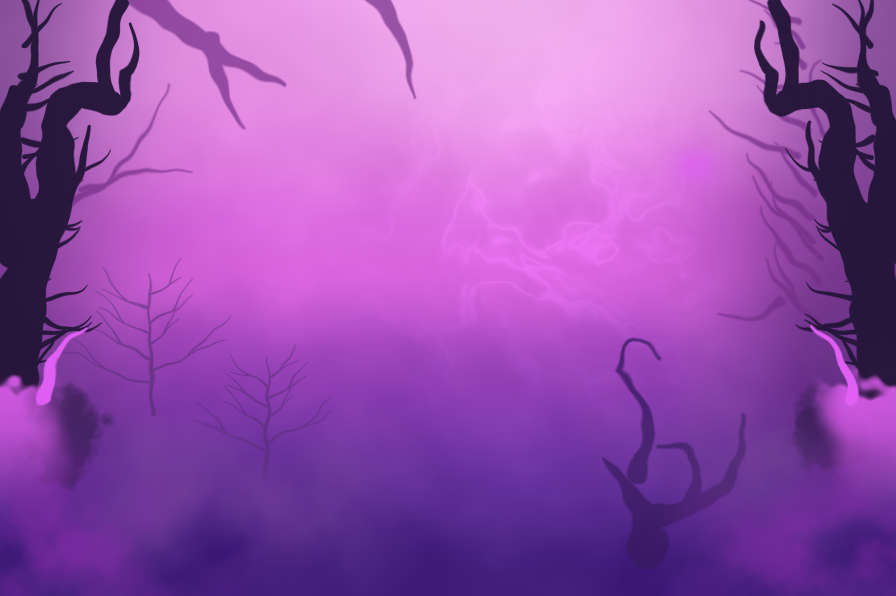
This background is drawn by a Shadertoy shader. Its source:

```glsl
#define ASPECT 1.506
#define TREE vec3(.14, .08, .22)
#define BRANCH vec3(.45, .18, .53)
#define TENDRIL vec3(.22, .10, .38)
#define SHADE vec3(.33, .17, .45)
#define MIST vec3(.46, .29, .57)
#define PINK vec3(.80, .34, .87)
#define SMOKE .16
#define BARK_WARP .012

float hash(float n) { return fract(sin(n * 127.1) * 4375.85); }
vec2 slope(vec2 cell) {
    float a = 6.2832 * hash(dot(cell, vec2(1, 57.3)));
    return vec2(cos(a), sin(a));
}
float noise(vec2 p) {
    vec2 i = floor(p), f = fract(p), e = vec2(1, 0), u = f * f * (3. - 2. * f);
    return mix(mix(dot(slope(i), f), dot(slope(i + e), f - e), u.x),
               mix(dot(slope(i + e.yx), f - e.yx), dot(slope(i + 1.), f - 1.), u.x), u.y);
}
float fbm(vec2 p) {
    float sum = 0., amp = .7;
    for (int i = 0; i < 4; i++, amp *= .5) {
        sum += amp * noise(p);
        p = mat2(1.6, 1.2, -1.2, 1.6) * p + 3.7;
    }
    return sum;
}
float blob(vec2 p, vec2 center, vec2 size) {
    vec2 q = (p - center) / size;
    return exp(-dot(q, q));
}
float ink(float d, float blur) {
    float w = max(blur, .8 / iResolution.y);
    return smoothstep(w, -w, d);
}
float limb(vec2 p, vec2 a, vec2 b, float ra, float rb) {
    vec2 d = b - a;
    float t = clamp(dot(p - a, d) / dot(d, d), 0., 1.);
    return length(p - a - d * t) - mix(ra, rb, t);
}
// Adds a bent limb: start and bend, then end and both radii
void grow(inout float d, vec2 p, vec4 ab, vec4 cr) {
    vec2 last = ab.xy;
    for (float t = .125; t < 1.01; t += .125) {
        vec2 next = mix(mix(ab.xy, ab.zw, t), mix(ab.zw, cr.xy, t), t);
        d = min(d, limb(p, last, next, mix(cr.z, cr.w, t - .125), mix(cr.z, cr.w, t)));
        last = next;
    }
}
// Thin stem with alternating forked twigs
float sapling(vec2 p, vec2 base, vec2 stem) {
    float d = limb(p, base, base + stem, .004, .001);
    for (float k = 0.; k < 8.; k++) {
        vec2 side = vec2(stem.y, -stem.x) * (mod(k, 2.) * 2. - 1.);
        vec2 a = base + stem * (.22 + .09 * k);
        vec2 b = a + (stem * .6 + side * (.5 + hash(k + 2.))) * (.42 - .03 * k);
        d = min(d, limb(p, a, b, .002, .0005));
        d = min(d, limb(p, mix(a, b, .5), b + stem * .13, .0015, .0004));
    }
    return d;
}
float tree(vec2 p) {
    float d = 1.;
    grow(d, p, vec4(.02, .34, .02, .5), vec4(.075, .63, .045, .038));
    grow(d, p, vec4(.075, .62, .11, .72), vec4(.09, .79, .035, .025));
    grow(d, p, vec4(.09, .79, .11, .87), vec4(.19, .835, .025, .014));
    grow(d, p, vec4(.18, .84, .165, .91), vec4(.205, 1, .015, .01));
    grow(d, p, vec4(.14, .835, .23, .79), vec4(.21, .88, .013, .008));
    grow(d, p, vec4(.21, .88, .24, .9), vec4(.222, .96, .008, .003));
    grow(d, p, vec4(.02, .6, -.01, .74), vec4(.03, .84, .045, .015));
    grow(d, p, vec4(.03, .83, .08, .9), vec4(.04, 1, .012, .003));
    grow(d, p, vec4(.08, .62, .15, .7), vec4(.145, .79, .012, .003));
    for (float k = 0.; k < 22.; k++) {
        float h = hash(k + 4.), angle = 2.4 * hash(k + 31.) - .7;
        vec2 a = vec2(.02 + .05 * h, .36 + .027 * k);
        vec2 b = a + vec2(cos(angle), sin(angle)) * (.04 + .07 * h);
        grow(d, p, vec4(a, b), vec4(b + vec2(.015, .03 * h), .005, .0008));
    }
    return d;
}
float boughs(vec2 p) {
    float d = 1.;
    grow(d, p, vec4(.23, 1.02, .34, .91), vec4(.48, .855, .026, .004));
    grow(d, p, vec4(.35, .93, .37, .85), vec4(.41, .785, .018, .002));
    grow(d, p, vec4(.62, 1.02, .69, .94), vec4(.695, .84, .018, .002));
    grow(d, p, vec4(.12, .66, .22, .7), vec4(.285, .86, .006, .001));
    grow(d, p, vec4(.14, .68, .22, .72), vec4(.32, .71, .006, .001));
    for (float k = 0.; k < 16.; k++) {
        float h = hash(k + 8.), g = hash(k + 51.);
        vec2 a = vec2(1.3 + .12 * h, .42 + .036 * k), b = a + vec2(-.12 * g, .22 * h - .06);
        grow(d, p, vec4(a, b), vec4(b + vec2(.12 * h - .08, .06 * g), .006, .001));
    }
    return d;
}
float tendrils(vec2 p) {
    float d = 1.;
    grow(d, p, vec4(1.09, .08, 1.1, .14), vec4(1.01, .23, .035, .002));
    grow(d, p, vec4(1.08, .13, 1.26, .15), vec4(1.25, .3, .022, .002));
    grow(d, p, vec4(1.15, .14, 1.21, .26), vec4(1.11, .255, .011, .004));
    grow(d, p, vec4(1.07, .2, 1.12, .3), vec4(1.04, .38, .014, .003));
    grow(d, p, vec4(1.04, .38, 1.06, .47), vec4(1.11, .4, .004, .002));
    return d;
}
vec3 sky(vec2 p, float y) {
    vec3 c = mix(vec3(.25, .11, .48), vec3(.38, .18, .6), smoothstep(.04, .22, y));
    c = mix(c, vec3(.6, .27, .73), smoothstep(.18, .38, y));
    c = mix(c, vec3(.84, .38, .86), smoothstep(.33, .56, y));
    c = mix(c, vec3(.91, .57, .9), smoothstep(.55, .9, y));
    return mix(c, vec3(.96, .76, .95), .6 * blob(p, vec2(.85, 1), vec2(.3, .22)));
}
void mainImage(out vec4 fragColor, in vec2 fragCoord) {
    vec2 p = fragCoord / iResolution.xy * vec2(ASPECT, 1), m = vec2(min(p.x, ASPECT - p.x), p.y);
    vec2 warp = BARK_WARP * vec2(noise(p * 24.), noise(p * 24. + 9.3)), q = p + warp;
    float cloud = fbm(p * 4.);
    vec3 c = sky(p, p.y + .05 * cloud);
    // Side shade and curling smoke
    c = mix(c, SHADE, .65 * exp(-m.x * m.x * 26.) * smoothstep(.1, .3, p.y));
    c = mix(c, SHADE, .4 * blob(p, vec2(1.36, .48), vec2(.16, .28)));
    float curl = fbm(p * 4.5 + 1.6 * vec2(cloud, fbm(p * 4. + 7.)));
    c += SMOKE * exp(-abs(curl) * 12.) * blob(p, vec2(.92, .6), vec2(.24, .2)) * vec3(.5, .4, .6) + .05 * cloud;
    // Distant growth and lights
    c = mix(c, BRANCH, .7 * ink(boughs(q), .003));
    float stems = min(sapling(q, vec2(.255, .3), vec2(-.005, .24)), sapling(q, vec2(.447, .2), vec2(.005, .2)));
    c = mix(c, SHADE, .6 * ink(stems, .002));
    c = mix(c, PINK * 1.1, .7 * blob(p, vec2(1.17, .72), vec2(.035, .03)));
    // Near trees and undergrowth
    c = mix(c, TREE, .96 * ink(tree(m + warp), .0015));
    c = mix(c, TENDRIL, .8 * ink(tendrils(q), .003));
    float bush = blob(m, vec2(.11, .27), vec2(.07, .09)) + .5 * fbm(p * 22.);
    c = mix(c, TREE * 1.3, .65 * smoothstep(.35, .65, bush));
    // Glowing ground, sprouts and mist
    float ground = smoothstep(.37, .34, p.y + .05 * noise(p * 40.)) * smoothstep(.11, .05, m.x + .08 * cloud);
    c = mix(c, PINK, ground * smoothstep(.1, .33, p.y));
    float sprout = 1.;
    grow(sprout, m + warp, vec4(.075, .33, .08, .41), vec4(.145, .45, .01, .002));
    c = mix(c, PINK * 1.1, ink(sprout, .002));
    float mist = blob(p, vec2(.38, .16), vec2(.22, .12)) + .7 * blob(p, vec2(1.28, .24), vec2(.18, .12));
    c = mix(c, MIST, mist * clamp(.4 + 1.2 * cloud, 0., .8));
    float haze = blob(m, vec2(.1, .09), vec2(.24, .13)) * clamp(.4 + 1.6 * fbm(p * 7. + 4.), 0., .8);
    fragColor = vec4(clamp(mix(c, vec3(.5, .17, .64), haze), 0., 1.), 1);
}
```
